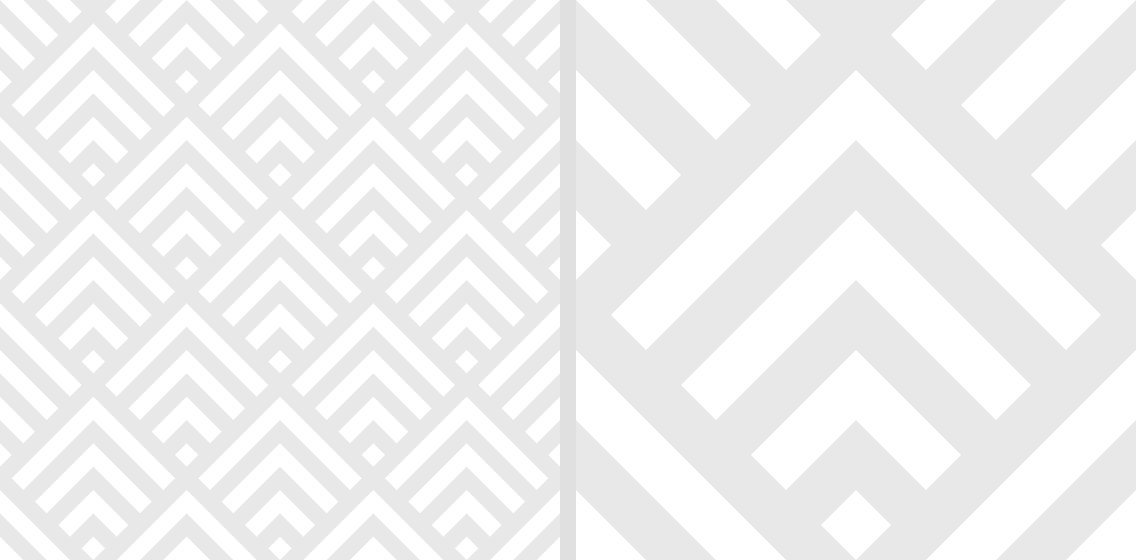
Left, the full canvas; right, a detail of the centre.
Give the GLSL for this pattern, as a three.js fragment shader.

```glsl
// Half-drop lattice of diamonds, each holding three nested white chevrons and
// a small square at its foot, on pale grey. Coordinates are turned 45 degrees so
// every diamond becomes a unit square, and bars are cut by a signed distance.

varying vec2 vUv;

const float REPEATS = 3.0;          // whole repeats across and up
const vec2 APEX = vec2(0.5, 0.875); // top of one diamond, in repeats
const float PITCH = 0.25;           // spacing of nested bars, in diamond sides
const float BAR = 0.125;            // bar width
const float GUTTER = 0.125;         // grey band between diamonds
const vec3 GREY = vec3(0.91);
const vec3 WHITE = vec3(1.0);

// Distance to the bars; q runs from the apex down both upper sides.
float chevronDistance(vec2 q) {
  float depth = min(q.x, q.y);
  float phase = (depth - 0.5 * BAR) / PITCH;
  float bars = abs(fract(phase + 0.5) - 0.5) * PITCH - 0.5 * BAR;
  float ends = max(q.x, q.y) - (1.0 - GUTTER);
  return max(bars, ends);
}

void main() {
  // Diagonal axes: both diamond sides point down from the apex.
  vec2 p = vUv * REPEATS - APEX;
  vec2 diagonal = vec2(p.x - p.y, -p.x - p.y);

  // Centre the wrap in the gutter so both bar edges blend evenly.
  vec2 cell = fract(diagonal + 0.5 * GUTTER) - 0.5 * GUTTER;

  // Smooth over about one pixel, measured along the diagonal axes.
  float soft = 0.7071 * REPEATS * max(fwidth(vUv.x), fwidth(vUv.y)) * 1.4142;
  float ink = 1.0 - smoothstep(-soft, soft, chevronDistance(cell));
  gl_FragColor = vec4(mix(GREY, WHITE, ink), 1.0);
}
```
